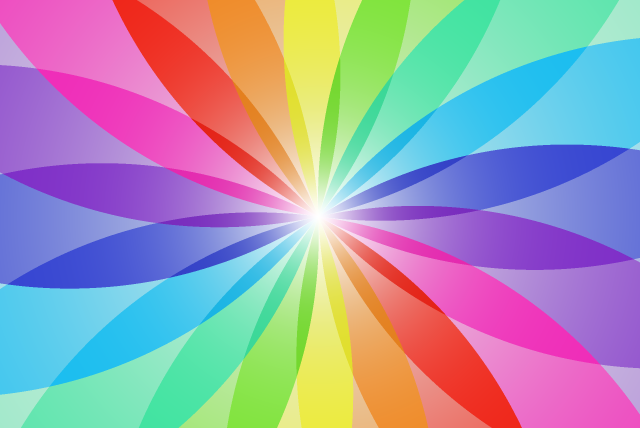
Reproduce this background procedurally as a Shadertoy shader.

```glsl
// A rainbow rosette: eighteen translucent lens-shaped petals share one centre.
// Two opposed families of circular arcs cut the plane into cells; each cell takes
// a petal colour, and the number of overlapping petals sets how quickly it deepens.

const vec2  CENTER       = vec2(0.4975, 0.494); // fraction of the canvas
const float PETAL_LENGTH = 0.744;               // in canvas heights
const float PETAL_STEP   = radians(20.0);       // angle between petal axes
const float AXIS_ANGLE   = radians(12.3);       // axis of the first petal
const float FADE_LENGTH  = 0.18;                // fade in the double overlap
const float FADE_GROWTH  = 2.2;                 // longer fade per missing petal
const float FADE_POWER   = 1.5;
const float OVERLAP_DIM  = 0.95;
const vec3  WHITE        = vec3(1.0);
const vec3  PALE         = vec3(0.90, 0.93, 0.91);
const int   SAMPLES      = 3;                   // per axis, for smooth edges

const int COLOR_COUNT = 9;
const vec3 PETAL_COLORS[COLOR_COUNT] = vec3[COLOR_COUNT](
    vec3(0.20, 0.26, 0.82),  // blue
    vec3(0.09, 0.74, 0.94),  // cyan
    vec3(0.23, 0.89, 0.62),  // mint
    vec3(0.47, 0.89, 0.18),  // lime
    vec3(0.93, 0.92, 0.17),  // yellow
    vec3(0.94, 0.52, 0.11),  // orange
    vec3(0.94, 0.13, 0.08),  // red
    vec3(0.94, 0.16, 0.72),  // magenta
    vec3(0.49, 0.17, 0.78)   // violet
);

vec3 petalColor(float index) {
    return PETAL_COLORS[int(mod(index + 0.5, float(COLOR_COUNT)))];
}

vec3 rosette(vec2 p) {
    float reach = length(p) / PETAL_LENGTH;
    float turn = (atan(p.y, p.x + 1e-6) - AXIS_ANGLE) / PETAL_STEP;

    // Arcs through the centre bend by asin(r / diameter); they meet at the tips.
    float bend = asin(min(reach * sin(PETAL_STEP), 1.0)) / PETAL_STEP;
    float cell = floor(turn + bend);
    float missing = cell - floor(turn - bend);

    // Fewer covering petals give a slower fade from the pale ground.
    float fade = FADE_LENGTH * pow(FADE_GROWTH, missing);
    float opacity = 1.0 - exp(-pow(reach / fade, FADE_POWER));
    vec3 ground = mix(WHITE, PALE, smoothstep(0.0, 0.4, reach));
    vec3 ink = petalColor(cell) * (missing < 0.5 ? OVERLAP_DIM : 1.0);
    return mix(ground, ink, opacity);
}

void mainImage(out vec4 fragColor, in vec2 fragCoord) {
    vec3 total = vec3(0.0);
    for (int y = 0; y < SAMPLES; y++) {
        for (int x = 0; x < SAMPLES; x++) {
            vec2 offset = (vec2(x, y) + 0.5) / float(SAMPLES) - 0.5;
            vec2 p = fragCoord + offset - CENTER * iResolution.xy;
            total += rosette(p / iResolution.y);
        }
    }
    fragColor = vec4(total / float(SAMPLES * SAMPLES), 1.0);
}
```
